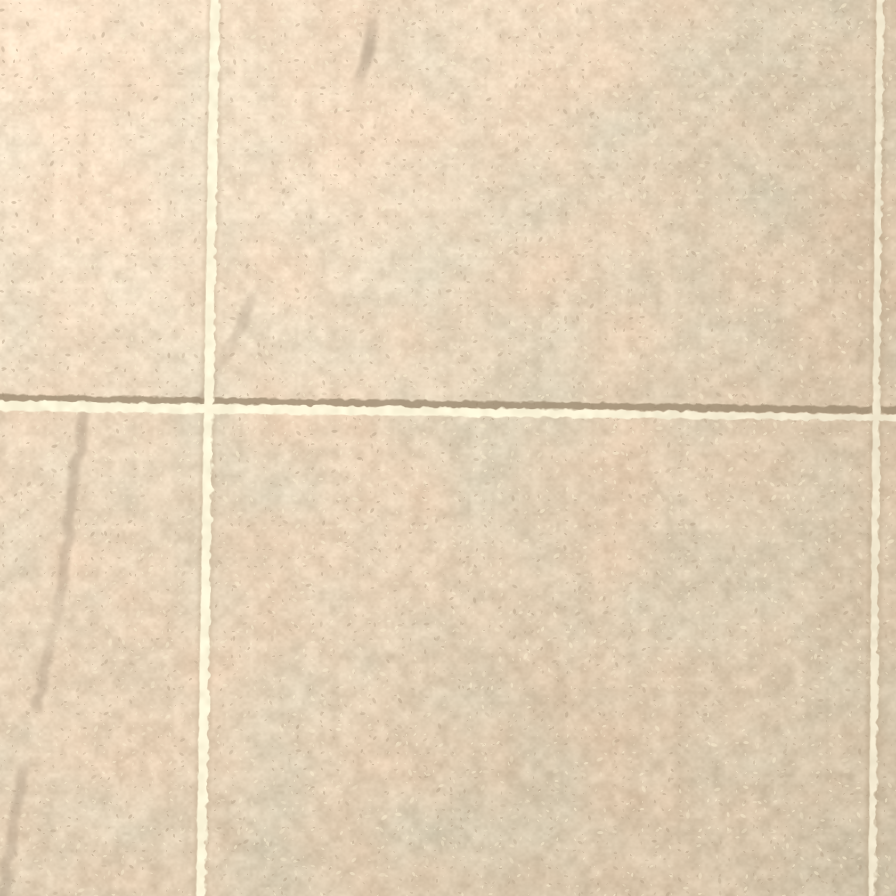
Reproduce this texture procedurally as a three.js fragment shader.

```glsl
// Beige stone tiles with pale grout, seen at a slight tilt under warm light from the upper left.
// Two slanted upright joints and one level joint come from a repeating tile grid; the stone
// is layered value noise with scattered flecks, pits and faint broken veins.
varying vec2 vUv;

float hash(vec2 p) {
  return fract(sin(dot(p, vec2(127.1, 311.7))) * 43758.5453);
}

float noise(vec2 p) {
  vec2 i = floor(p), f = fract(p);
  f = f * f * (3.0 - 2.0 * f);
  return mix(mix(hash(i), hash(i + vec2(1.0, 0.0)), f.x),
             mix(hash(i + vec2(0.0, 1.0)), hash(i + vec2(1.0, 1.0)), f.x), f.y);
}

float fbm(vec2 p) {
  float sum = 0.0, amp = 0.5;
  for (int i = 0; i < 4; i++) {
    sum += amp * noise(p);
    p = p * 2.03 + 17.3;
    amp *= 0.5;
  }
  return sum / 0.9375;
}

// One small turned ellipse in some of the cells
float flecks(vec2 p, float seed, float density) {
  vec2 cell = floor(p);
  float pick = hash(cell + seed);
  float angle = 6.2832 * hash(cell + seed + 3.7);
  vec2 centre = 0.35 + 0.3 * vec2(hash(cell + seed + 8.1), hash(cell + seed + 5.9));
  vec2 q = fract(p) - centre;
  q = mat2(cos(angle), sin(angle), -sin(angle), cos(angle)) * q;
  float size = mix(0.12, 0.33, hash(cell + seed + 1.3));
  float shape = 1.0 - smoothstep(0.45, 1.0, length(q * vec2(1.0, 1.9)) / size);
  return shape * step(pick, density) * (0.4 + 0.6 * hash(cell + seed + 6.4));
}

// Soft streak around a path, broken up along its length
float vein(float offset, float y, float seed, float width) {
  float wobble = 0.022 * (noise(vec2(y * 11.0, seed)) - 0.5)
               + 0.006 * (noise(vec2(y * 60.0, seed + 4.0)) - 0.5);
  float gaps = smoothstep(0.25, 0.65, noise(vec2(y * 17.0, seed + 9.0)));
  return (1.0 - smoothstep(0.2 * width, width, abs(offset + wobble))) * gaps;
}

void main() {
  vec2 p = vUv;

  // Tile grid: slanted columns and one slightly falling row joint
  float column = (p.x - 0.224 - 0.016 * p.y) / (0.749 - 0.007 * p.y);
  float nearest = floor(column + 0.5);
  float across = (column - nearest) * 0.745;
  float above = p.y - (0.547 - 0.0135 * p.x);
  float upper = smoothstep(-0.002, 0.002, above);

  // Warm light falling off to the right and downwards
  float light = 0.06 + 0.55 * p.y + 0.5 * (1.0 - p.x);
  light -= 0.35 * smoothstep(0.65, 1.0, p.x) * p.y;
  light += 0.12 * upper * (1.0 - p.x) + 0.35 * (fbm(p * 5.0) - 0.5);
  vec3 stone = mix(vec3(0.825, 0.757, 0.655), vec3(0.95, 0.872, 0.77), light);

  // Pink and olive clouds
  float tint = fbm(p * 13.0 + 31.0) - 0.5;
  stone += tint * vec3(0.05, -0.015, -0.03);

  // Fine grain, pale flecks and dark pits
  float grain = fbm(p * 75.0) - 0.5;
  stone += 0.13 * grain + 0.04 * (noise(p * 260.0) - 0.5);
  float pale = max(flecks(p * 62.0, 2.0, 0.32), flecks(p * 95.0 + 0.4, 13.0, 0.3));
  float pits = max(flecks(p * 70.0 + 0.3, 21.0, 0.2), flecks(p * 110.0, 37.0, 0.22));
  stone = mix(stone, vec3(0.99, 0.94, 0.82), 0.55 * pale);
  stone = mix(stone, vec3(0.69, 0.61, 0.51), 0.45 * pits);

  // Veins: one per lower tile, a steeper one in the upper tile
  float lowerX = (fract(column + 0.4) - 0.4) * 0.745;
  float lowerVein = vein(lowerX - 0.495 - 0.19 * p.y, p.y, 3.0 + floor(column + 0.4), 0.008);
  lowerVein += vein(lowerX + 0.225 - 0.17 * p.y, p.y, 7.0, 0.010) * step(p.x, 0.2);
  float upperVein = vein(p.x - 0.247 - 0.45 * (p.y - 0.59), p.y, 15.0, 0.011);
  float veins = mix(min(lowerVein, 1.0) * 0.34, upperVein * 0.48, upper);
  stone = mix(stone, vec3(0.62, 0.55, 0.47), veins);

  // Shaded tile edges beside the joints
  float ragged = 0.0028 * (noise(p * 150.0) - 0.5) + 0.0012 * (noise(p * 320.0) - 0.5);
  float ledge = 1.0 - smoothstep(0.0025, 0.0055, abs(above - 0.0085 + ragged));
  stone = mix(stone, vec3(0.60, 0.53, 0.43), 0.75 * ledge);
  float side = 1.0 - smoothstep(0.003, 0.012, abs(across));
  stone = mix(stone, vec3(0.72, 0.64, 0.53), 0.4 * side);

  // Grout, thinner and duller towards the right
  float uprightHalf = mix(0.0052, 0.0038, nearest);
  float levelHalf = mix(0.0058, 0.0036, p.x);
  float upright = 1.0 - smoothstep(-0.0013, 0.0013, abs(across + ragged * 0.5) - uprightHalf + ragged);
  float level = 1.0 - smoothstep(-0.0013, 0.0013, abs(above) - levelHalf + ragged);
  vec3 grout = mix(vec3(1.0, 0.97, 0.86), vec3(0.95, 0.91, 0.81), smoothstep(0.5, 1.0, p.x));
  grout += 0.06 * (noise(p * 120.0 + 50.0) - 0.5);

  gl_FragColor = vec4(clamp(mix(stone, grout, max(upright, level)), 0.0, 1.0), 1.0);
}
```
